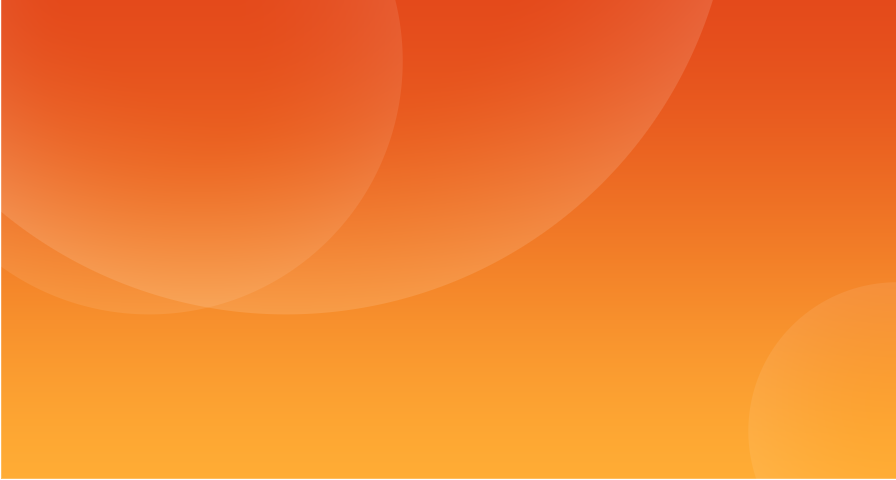
Give the GLSL for this background, as a WebGL 1 fragment shader.

```glsl
precision highp float;

uniform vec2 u_resolution;

#define TOP_COLOR vec3(0.894, 0.290, 0.106)
#define MID_COLOR vec3(0.945, 0.480, 0.152)
#define BOTTOM_COLOR vec3(1.0, 0.675, 0.205)
#define GLOW_COLOR vec3(1.0, 0.96, 0.92)
#define LARGE_DISC vec3(0.596, 1.276, 0.931)
#define LEFT_DISC vec3(0.311, 0.873, 0.528)
#define CORNER_DISC vec3(1.869, 0.102, 0.310)
#define GRADIENT_EASE 0.6
#define BORDER_WIDTH 0.0025

// Vertical three-stop gradient, gently eased at both ends
vec3 sunsetGradient(float height) {
    float t = clamp(1.0 - height, 0.0, 1.0);
    t = mix(t, smoothstep(0.0, 1.0, t), GRADIENT_EASE);
    vec3 upper = mix(TOP_COLOR, MID_COLOR, clamp(t * 2.0, 0.0, 1.0));
    return mix(upper, BOTTOM_COLOR, clamp(t * 2.0 - 1.0, 0.0, 1.0));
}

// Translucent disc (center xy, radius z) that brightens towards its rim
float rimGlow(vec2 p, vec3 disc, float inner, float strength, float pixel) {
    float dist = length(p - disc.xy);
    float coverage = clamp((disc.z - dist) / pixel + 0.5, 0.0, 1.0);
    float rise = clamp((dist / disc.z - inner) / (1.0 - inner), 0.0, 1.0);
    return coverage * strength * pow(rise, 1.5);
}

void main() {
    float pixel = 1.0 / u_resolution.y;
    vec2 p = gl_FragCoord.xy * pixel;
    vec3 color = sunsetGradient(p.y);

    // Overlapping discs
    color = mix(color, GLOW_COLOR, rimGlow(p, LARGE_DISC, 0.58, 0.14, pixel));
    color = mix(color, GLOW_COLOR, rimGlow(p, LEFT_DISC, 0.40, 0.10, pixel));
    color = mix(color, GLOW_COLOR, rimGlow(p, CORNER_DISC, 0.15, 0.09, pixel));

    // Thin pale line along the left and bottom sides
    float side = min(p.x, p.y);
    float border = clamp((BORDER_WIDTH - side) / pixel + 0.5, 0.0, 1.0);
    color = mix(color, vec3(1.0), border);

    gl_FragColor = vec4(color, 1.0);
}
```
